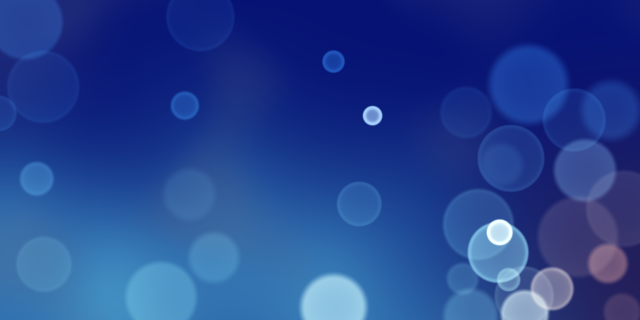
A Shadertoy shader for this background:

```glsl
#define NAVY vec3(0.025, 0.075, 0.455)
#define AZURE vec3(0.17, 0.40, 0.66)
#define PLUM vec3(0.14, 0.11, 0.34)
#define HAZE vec3(0.33, 0.38, 0.52)
#define BLUE_LIGHT vec3(0.18, 0.50, 0.92)
#define PALE_LIGHT vec3(0.45, 0.80, 0.93)
#define PEACH_LIGHT vec3(1.0, 0.68, 0.50)
#define FREE_DISCS 18
#define ALL_DISCS 34
#define GLOWS 5
#define RIM_WIDTH 0.006

vec4 hash4(float n) {
    vec4 p = fract(vec4(n) * vec4(0.1031, 0.1030, 0.0973, 0.1099));
    p += dot(p, p.wzxy + 33.33);
    return fract((p.xxyz + p.yzzw) * p.zywx);
}

float cornerSlope(vec2 cell, vec2 offset) {
    vec2 gradient = hash4(dot(cell, vec2(17.0, 59.0)) + 7.0).xy * 2.0 - 1.0;
    return dot(gradient, offset);
}

float gradientNoise(vec2 p) {
    vec2 c = floor(p), f = fract(p);
    vec2 u = f * f * f * (f * (f * 6.0 - 15.0) + 10.0);
    vec2 e = vec2(1.0, 0.0);
    return mix(mix(cornerSlope(c, f), cornerSlope(c + e, f - e), u.x),
               mix(cornerSlope(c + e.yx, f - e.yx), cornerSlope(c + 1.0, f - 1.0), u.x), u.y);
}

// Evenly scattered points in the unit square
vec2 scatter(float i) {
    return fract(0.5 + i * vec2(0.7549, 0.5698));
}

vec3 screen(vec3 base, vec3 light) {
    return 1.0 - (1.0 - base) * (1.0 - clamp(light, 0.0, 1.0));
}

// Dark sky, lit from below on the left and fading to plum at lower right
vec3 backdrop(vec2 p) {
    float drift = gradientNoise(p * 1.7 + 3.0);
    float height = p.y + 0.2 * drift + 0.25 * smoothstep(0.9, 2.0, p.x);
    vec3 col = mix(NAVY, AZURE, pow(smoothstep(0.98, -0.05, height), 1.2));

    for (int i = 1; i <= GLOWS; i++) {
        vec2 centre = scatter(float(i)) * vec2(1.35, 0.4);
        vec2 d = (p - centre) * vec2(1.0, 0.75) / 0.2;
        col = screen(col, vec3(0.06, 0.16, 0.18) * exp(-dot(d, d)));
    }

    float haze = smoothstep(0.0, 0.45, gradientNoise(p * 2.3 + 11.0));
    haze += smoothstep(0.45, 0.0, length(p - vec2(0.0, 0.9)));
    col = mix(col, HAZE, 0.28 * min(haze, 1.0));
    float dusk = smoothstep(1.25, 2.0, p.x) * smoothstep(1.0, 0.1, p.y);
    return mix(col, PLUM, 0.9 * dusk);
}

// Light of one out-of-focus disc, with a thin rim on the sharper ones
float discLight(float dist, float radius, float blur, float rimGain) {
    float body = smoothstep(blur, -blur, dist - radius);
    float bowl = 0.82 + 0.18 * pow(min(dist / radius, 1.0), 2.0);
    float rim = (dist - radius + RIM_WIDTH) / RIM_WIDTH;
    return body * (bowl + rimGain * exp(-rim * rim));
}

vec3 addDisc(vec3 col, vec2 p, float i) {
    vec4 rnd = hash4(i);
    vec2 spot = scatter(i);
    vec2 centre = spot * vec2(2.0, 1.0);
    if (i > float(FREE_DISCS)) {
        centre = vec2(1.36 + 0.66 * spot.x, 0.75 * pow(spot.y, 1.5));
    }
    centre += (rnd.xy - 0.5) * 0.09;

    float radius = 0.025 + 0.1 * pow(fract(i * 0.4142 + 0.4), 0.8);
    float strength = mix(0.15, 0.78, pow(fract(i * 0.618), 3.0));
    strength *= mix(1.1, 0.75, centre.y);
    strength += 0.25 * smoothstep(0.06, 0.03, radius);

    float softness = rnd.z * rnd.z * smoothstep(0.03, 0.08, radius);
    float blur = max(mix(0.003, 0.022, softness), 1.0 / iResolution.y);
    float rimGain = 0.4 * (1.0 - smoothstep(0.0, 0.4, softness));

    // Blue high up, pale low down, peach towards the lower right
    float warmth = smoothstep(1.5, 1.9, centre.x) * smoothstep(0.6, 0.15, centre.y);
    vec3 tint = mix(PALE_LIGHT, BLUE_LIGHT, smoothstep(0.1, 0.75, centre.y));
    tint = mix(tint, PEACH_LIGHT, warmth);
    tint = mix(tint, vec3(1.0), 0.6 * smoothstep(0.5, 0.85, strength));

    return screen(col, tint * strength * discLight(length(p - centre), radius, blur, rimGain));
}

void mainImage(out vec4 fragColor, in vec2 fragCoord) {
    vec2 p = fragCoord / iResolution.y;
    vec3 col = backdrop(p);
    for (int i = 1; i <= ALL_DISCS; i++) {
        col = addDisc(col, p, float(i));
    }
    fragColor = vec4(col, 1.0);
}
```
